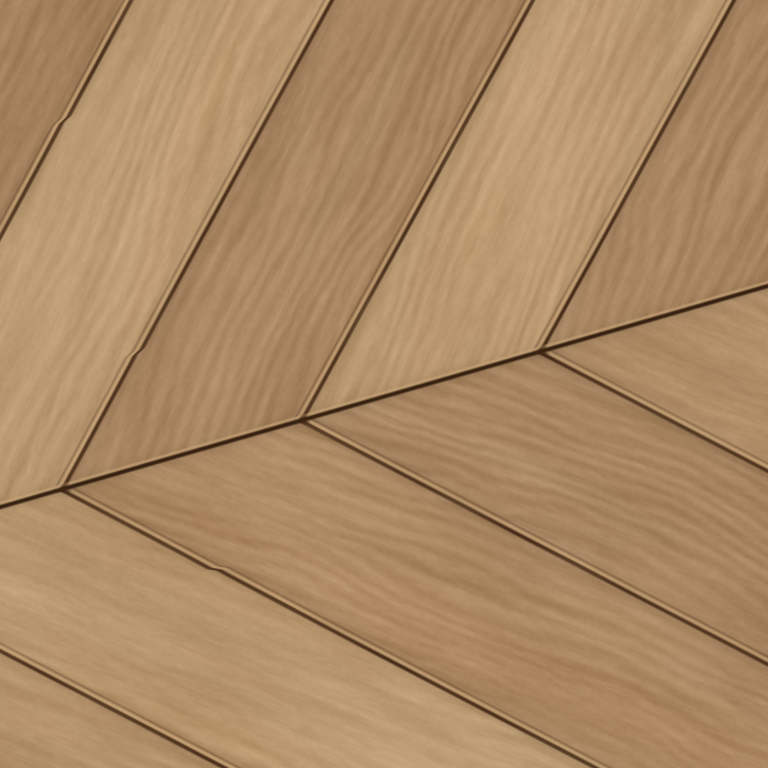
Reproduce this texture procedurally as a three.js fragment shader.

```glsl
// Chevron wood floor: two fans of slanted planks meet along a tilted seam.
// Skewed coordinates give each side its plank index and joint distance;
// warped ripples draw the grain, soft bands draw bevels and grooves.
varying vec2 vUv;

float hash(vec2 p) {
  p = fract(p * vec2(0.1831, 0.2973));
  p += dot(p, p.yx + 19.19);
  return fract(p.x * p.y * 37.0);
}

float noise(vec2 p) {
  vec2 i = floor(p), f = fract(p);
  f = f * f * (3.0 - 2.0 * f);
  return mix(mix(hash(i), hash(i + vec2(1.0, 0.0)), f.x),
             mix(hash(i + vec2(0.0, 1.0)), hash(i + 1.0), f.x), f.y);
}

float fbm(vec2 p) {
  float sum = 0.0, amp = 0.5;
  for (int i = 0; i < 4; i++) {
    sum += amp * noise(p);
    p = p * 2.03 + 17.3;
    amp *= 0.5;
  }
  return sum;
}

// Soft-edged stripe around a centre line
float band(float d, float centre, float halfWidth) {
  return 1.0 - smoothstep(halfWidth * 0.2, halfWidth * 1.5, abs(d - centre));
}

// Signed grain brightness; x runs across the grain, y along it
float woodGrain(vec2 p, float seed) {
  vec2 q = p + seed * vec2(3.7, 5.3);
  float warp = fbm(q * vec2(8.0, 3.0));
  float rings = sin(q.x * 330.0 + warp * 30.0);
  float figure = smoothstep(0.2, 0.75, noise(q * vec2(11.0, 4.0) + 8.0));
  float streaks = fbm(q * vec2(65.0, 7.0)) - 0.47;
  float fibres = noise(q * vec2(330.0, 60.0)) - 0.5;
  float clouds = fbm(q * vec2(7.0, 3.0) + 31.0) - 0.47;
  return rings * mix(0.006, 0.021, figure) + streaks * 0.085
       + fibres * 0.026 + clouds * 0.09;
}

void main() {
  // Height above the seam, and position skewed along the plank direction
  float height = vUv.y - 0.340 - 0.288 * vUv.x;
  bool upper = height > 0.0;
  float along = upper ? height / 0.8416 : -height / 0.809;
  float foot = vUv.x - along * (upper ? 0.55 : 1.0);
  float s = (foot - 0.081) / 0.311;
  float joint = floor(s + 0.5);
  float scale = 0.311 * (upper ? 0.7375 : 0.7175);
  float d = (s - joint) * scale;

  // Small jogs in a few joints
  float jogAt = upper ? 0.178 - 0.392 * joint : 0.20;
  bool jogged = upper ? joint < 0.5 : abs(joint) < 0.5;
  if (jogged) {
    float off = along - jogAt;
    d -= 0.004 * (smoothstep(-0.005, 0.005, off) - 0.5) * exp(-abs(off) * 9.0);
  }
  float plank = joint - (d < 0.0 ? 1.0 : 0.0);

  // Plank tone: alternating above, three-step rhythm below
  float tone = upper ? 0.2 + 0.68 * mod(plank, 2.0)
                     : 0.52 + 0.25 * cos(2.0944 * (plank + 1.0)) - 0.15 * plank;
  float seed = plank + (upper ? 11.0 : 37.0);
  vec3 wood = mix(vec3(0.630, 0.485, 0.347), vec3(0.738, 0.606, 0.445), tone);

  // Grain leans slightly away from the plank direction
  vec2 axis = upper ? vec2(0.415, 0.910) : vec2(0.925, -0.380);
  vec2 grainPos = vec2(dot(vUv, vec2(axis.y, -axis.x)), dot(vUv, axis));
  wood += woodGrain(grainPos, seed) * vec3(1.0, 1.02, 1.0);
  float blush = fbm(grainPos * vec2(10.0, 2.0) + seed * 4.1) - 0.45;
  wood += blush * vec3(0.015, -0.008, -0.012);
  wood += 0.016 * (noise(vUv * 210.0) - 0.5);

  // Joints between planks: soft shade, lit bevel, dark groove
  vec3 groove = vec3(0.245, 0.145, 0.070);
  vec3 bevel = vec3(0.785, 0.645, 0.465);
  float wear = 0.75 + 0.25 * noise(vec2(along * 14.0, seed));
  float side = upper ? d : -d;
  wood *= 1.0 - 0.16 * exp(-abs(d) * 150.0);
  wood = mix(wood, groove, 0.25 * band(side, -0.0072, 0.0022));
  wood = mix(wood, bevel, 0.80 * wear * band(side, -0.0034, 0.0031));
  wood = mix(wood, groove, 0.92 * wear * band(side, 0.0012, 0.0028));

  // Seam: lit lip above a deep groove
  float seam = height * 0.961;
  wood *= 1.0 - 0.15 * exp(-abs(seam) * 160.0);
  wood = mix(wood, bevel, 0.65 * band(seam, 0.0042, 0.0025));
  wood = mix(wood, groove * 0.8, 0.97 * band(seam, -0.0004, 0.0030));

  // Small dark pit where joints reach the seam
  float node = length(vec2((s - joint) * 0.311, seam));
  wood = mix(wood, groove, 0.6 * (1.0 - smoothstep(0.003, 0.009, node)));

  gl_FragColor = vec4(clamp(wood, 0.0, 1.0), 1.0);
}
```
